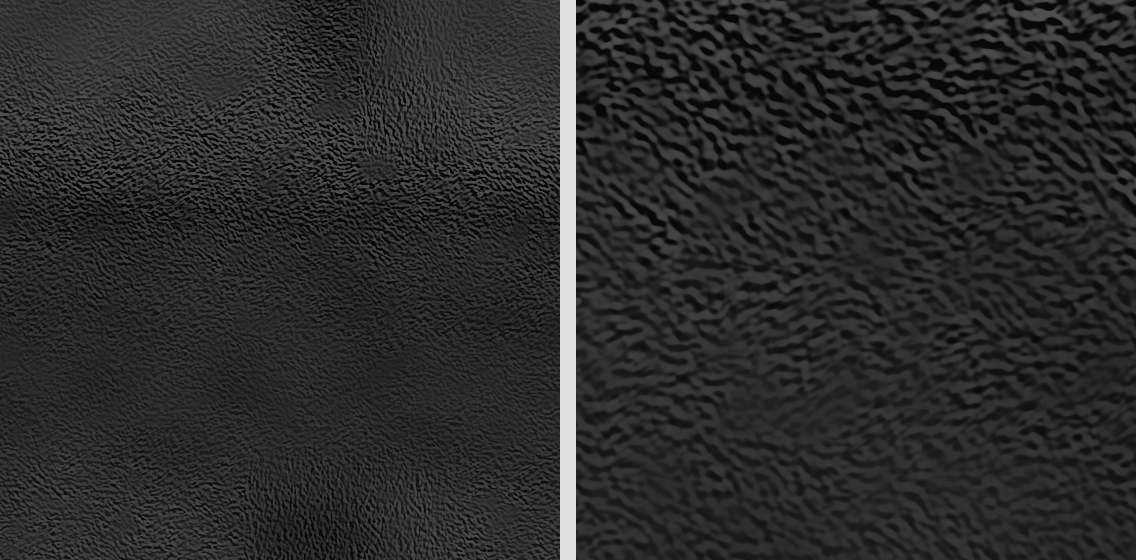
Left, the full canvas; right, a detail of the centre.
A WebGL 1 fragment shader for this texture:

```glsl
precision highp float;
uniform vec2 u_resolution;

float hash(vec2 cell) {
  vec3 q = fract(vec3(cell.xyx) * vec3(0.1031, 0.1030, 0.0973));
  q += dot(q, q.yzx + 33.33);
  return fract((q.x + q.y) * q.z);
}

vec2 gradientAt(vec2 cell) {
  float angle = 6.28318 * hash(cell);
  return vec2(cos(angle), sin(angle));
}

float gradientNoise(vec2 p) {
  vec2 i = floor(p);
  vec2 f = p - i;
  vec2 u = f * f * f * (f * (f * 6.0 - 15.0) + 10.0);
  vec2 e = vec2(1.0, 0.0);
  float low = mix(dot(gradientAt(i), f), dot(gradientAt(i + e), f - e), u.x);
  float high = mix(dot(gradientAt(i + e.yx), f - e.yx),
                   dot(gradientAt(i + 1.0), f - 1.0), u.x);
  return mix(low, high, u.y);
}

float cloud(vec2 p) {
  return gradientNoise(p) + 0.5 * gradientNoise(p * 2.1 + 17.3);
}

// Soft bump of height 1 around a centre
float bump(float x, float centre, float width) {
  float d = (x - centre) / width;
  return exp(-d * d);
}

vec2 rotate(vec2 p, float angle) {
  float c = cos(angle);
  float s = sin(angle);
  return vec2(c * p.x + s * p.y, c * p.y - s * p.x);
}

// Short wrinkles, slightly stretched along the given angle
float wrinkles(vec2 p, float angle) {
  vec2 grain = rotate(p, angle) * vec2(112.0, 158.0) + 200.0 + angle * 37.0;
  return gradientNoise(grain) + 0.55 * gradientNoise(grain.yx * 1.5 + 11.0);
}

// Slope of one wrinkle layer towards the light
float relief(vec2 p, float angle, vec2 toLight) {
  return wrinkles(p, angle) - wrinkles(p + toLight, angle);
}

// How much of the vertical grain shows: right of centre, top and bottom
float verticalGrain(vec2 p) {
  float top = smoothstep(0.63, 0.66, p.x) * (1.0 - smoothstep(0.76, 0.9, p.x))
            * smoothstep(0.66, 0.78, p.y);
  float bottom = smoothstep(0.42, 0.46, p.x) * (1.0 - smoothstep(0.7, 0.88, p.x))
               * (1.0 - smoothstep(0.12, 0.24, p.y));
  return max(top, bottom);
}

// Depth of the embossing: a strong upper band, a weaker lower one
float embossDepth(vec2 p) {
  float band = bump(p.y, 0.72 + 0.05 * cloud(p * 3.0), 0.14);
  float crown = bump(p.x, 0.57, 0.14) * bump(p.y, 0.93, 0.12);
  float middle = bump(p.y, 0.5, 0.12);
  float lower = bump(p.y, 0.05, 0.16);
  float depth = 0.25 + 0.8 * band + 0.45 * crown + 0.2 * middle + 0.36 * lower;
  vec2 streak = rotate(p, 0.6) * vec2(7.0, 14.0);
  float worn = smoothstep(0.25, 0.6, cloud(streak + 31.0));
  float patches = 0.5 * cloud(p * 11.0 + 5.0) + 0.7 * gradientNoise(p * 38.0 + 71.0);
  return depth * max(1.0 + patches, 0.2) * (1.0 - 0.6 * worn);
}

// Broad sheen without the grain
float sheen(vec2 p) {
  float tone = 0.152;
  tone += 0.055 * smoothstep(0.62, 0.78, p.y);
  tone += 0.034 * bump(p.y, 0.0, 0.16);
  tone -= 0.026 * bump(p.y, 0.61, 0.035);
  tone -= 0.08 * bump(p.x, 0.6, 0.09) * smoothstep(0.7, 1.0, p.y);
  tone -= 0.055 * bump(p.x, 0.55, 0.12) * bump(p.y, 0.03, 0.08);
  return tone + 0.028 * cloud(p * vec2(4.0, 6.0) + 8.0);
}

void main() {
  vec2 p = gl_FragCoord.xy / u_resolution;
  vec2 toLight = vec2(0.0011, 0.0029);

  // Blend four grain directions in small drifting patches
  float drift = cloud(p * 8.0 + 43.0) + 0.25 * gradientNoise(p * 34.0 + 19.0);
  float upright = verticalGrain(p);
  float falling = smoothstep(-0.02, 0.14, drift);
  float rising = 1.0 - smoothstep(-0.26, -0.1, drift);
  float level = max(1.0 - falling - rising, 0.0);
  vec4 weight = vec4(vec3(falling, level, rising) * (1.0 - upright), upright);
  weight /= length(weight);
  vec2 sideLight = mix(toLight, vec2(0.0027, 0.0016), upright);
  float slope = weight.x * relief(p, -0.65, sideLight)
              + weight.y * relief(p, -0.05, sideLight)
              + weight.z * relief(p, 0.6, sideLight)
              + weight.w * relief(p, 1.7, sideLight);

  // Flatten the lit plateaus, keep the creases dark
  float shade = slope * 4.2;
  shade /= sqrt(1.0 + (shade > 0.0 ? 0.9 : 0.3) * shade * shade);
  float light = sheen(p) + 0.13 * embossDepth(p) * (shade + 0.08);
  light += 0.022 * gradientNoise(p * 210.0 + 3.0);
  gl_FragColor = vec4(vec3(clamp(light, 0.03, 0.31)), 1.0);
}
```
